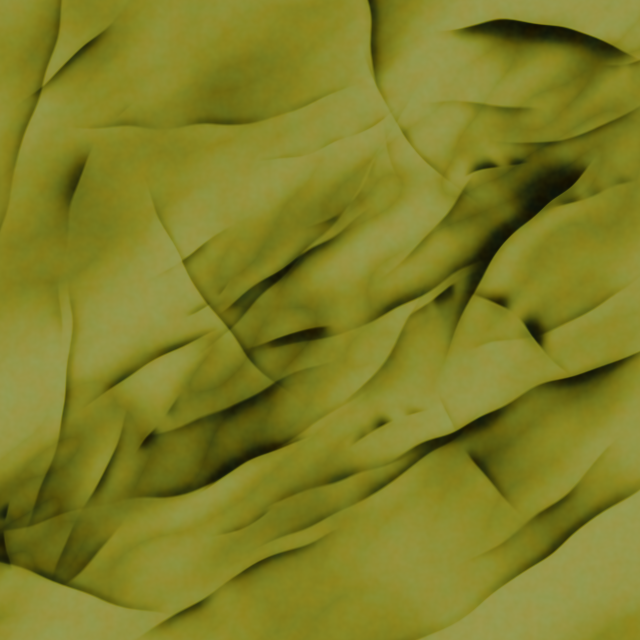
Write a WebGL 1 fragment shader that draws this texture.

```glsl
precision highp float;
uniform vec2 u_resolution;

#define FOLDS 46
#define SEED 3.7
#define GRAIN_ANGLE 0.66
#define BASE_TONE 0.93
#define BROAD_SHADE 0.66
#define CRUMPLE 0.70
#define WARP 0.04
#define EDGE 0.0028
#define SHEEN 0.30
#define MOTTLE 0.036

vec2 hash2(vec2 p) {
  vec3 q = fract(vec3(p.xyx) * vec3(0.1031, 0.1030, 0.0973));
  q += dot(q, q.yzx + 33.33);
  return fract((q.xx + q.yz) * q.zy);
}

float cornerDot(vec2 cell, vec2 offset, vec2 f) {
  float a = 6.2832 * hash2(cell + offset + 57.0).x;
  return dot(vec2(cos(a), sin(a)), f - offset);
}

// Gradient noise, roughly -0.7 to 0.7
float noise(vec2 p) {
  vec2 cell = floor(p), f = fract(p);
  vec2 u = f * f * f * (f * (f * 6.0 - 15.0) + 10.0);
  vec2 e = vec2(1.0, 0.0);
  return mix(mix(cornerDot(cell, e.yy, f), cornerDot(cell, e.xy, f), u.x),
             mix(cornerDot(cell, e.yx, f), cornerDot(cell, e.xx, f), u.x), u.y);
}

// Coordinates along and across a direction
vec2 alongAcross(vec2 v, float angle) {
  float c = cos(angle), s = sin(angle);
  return vec2(c * v.x + s * v.y, c * v.y - s * v.x);
}

// Pull of the cloth: diagonal, level near the top, steep at the left
float pullAngle(vec2 c) {
  float a = mix(GRAIN_ANGLE, -0.06, smoothstep(0.68, 0.95, c.y));
  return mix(a, 1.45, smoothstep(0.26, 0.06, c.x));
}

// One broken, tapered fold: soft shadow on one side, lit lip on the other
float foldTone(vec2 p, float index) {
  vec2 id = vec2(index, SEED);
  vec2 shape = hash2(id), turn = hash2(id + 19.0);
  float size = index / float(FOLDS);
  float reach = mix(0.46, 0.05, pow(size, 0.4));

  // Small folds gather along the diagonal
  vec2 center = fract(vec2(0.7549, 0.5698) * (index + SEED));
  float stray = alongAcross(center - 0.5, GRAIN_ANGLE).y;
  vec2 normal = vec2(-sin(GRAIN_ANGLE), cos(GRAIN_ANGLE));
  center -= normal * stray * 0.5 * step(0.45, size);

  float cross = step(0.84, turn.y) * -1.5;
  float angle = pullAngle(center) + (turn.x - 0.5) * 0.6 + cross;
  vec2 q = alongAcross(p - center, angle);
  float x = q.x / reach;
  float taper = max(1.0 - x * x, 0.0);
  float bow = (shape.x - 0.5) * 0.5 * reach;
  float y = (q.y + bow * x * x) * (turn.y > 0.35 ? 1.0 : -1.0);

  float width = reach * mix(0.10, 0.30, shape.y) * taper + 0.004;
  float depth = mix(0.24, 1.15, shape.x * shape.x) * mix(1.2, 0.8, size);
  float shadeSide = smoothstep(-EDGE, EDGE, y);
  float soft = exp(-max(y, 0.0) / width) * shadeSide;
  float seam = (y - EDGE) / (0.004 + 0.013 * taper * depth);
  float core = exp(-seam * seam) * 0.6;
  float lip = exp(-max(-y, 0.0) / (width * 0.4)) * (1.0 - shadeSide);
  float broken = smoothstep(-0.45, 0.2, noise(vec2(x * 1.8, index * 3.3)));
  return sqrt(taper) * taper * broken
       * (lip * SHEEN * (0.4 + depth) - depth * (soft + core) * 1.1);
}

// Olive ramp from deep crease to pale sheen
vec3 clothColor(float tone) {
  vec3 crease = vec3(0.07, 0.07, 0.015);
  vec3 shadow = vec3(0.22, 0.23, 0.04);
  vec3 shade  = vec3(0.35, 0.35, 0.05);
  vec3 olive  = vec3(0.45, 0.45, 0.09);
  vec3 lit    = vec3(0.54, 0.53, 0.13);
  vec3 pale   = vec3(0.585, 0.585, 0.27);
  float t = clamp(tone, 0.0, 1.12) * 5.0;
  vec3 c = mix(crease, shadow, clamp(t, 0.0, 1.0));
  c = mix(c, shade, clamp(t - 1.0, 0.0, 1.0));
  c = mix(c, olive, clamp(t - 2.0, 0.0, 1.0));
  c = mix(c, lit, clamp(t - 3.0, 0.0, 1.0));
  return mix(c, pale, clamp(t - 4.0, 0.0, 1.6));
}

void main() {
  vec2 uv = gl_FragCoord.xy / min(u_resolution.x, u_resolution.y);
  vec2 p = uv + WARP * vec2(noise(uv * 3.5), noise(uv * 3.5 + 31.0));
  p += 0.3 * WARP * vec2(noise(uv * 11.0), noise(uv * 11.0 + 47.0));

  // Broad rolling light, paler toward the right
  vec2 grain = alongAcross(p - 0.5, GRAIN_ANGLE);
  float tone = BASE_TONE + 0.16 * (uv.x - 0.5);
  tone += BROAD_SHADE * noise(grain * vec2(1.9, 4.2) + SEED);
  tone += 0.4 * BROAD_SHADE * noise(grain * vec2(3.6, 8.0) + 21.0);

  // Small crumples gathered along the diagonal
  float band = exp(-pow((grain.y - 0.03) / 0.14, 2.0));
  float ridge = abs(noise(grain * vec2(6.0, 15.0) + 9.0));
  tone += CRUMPLE * (0.25 + band) * (ridge - 0.2);

  for (int i = 0; i < FOLDS; i++) tone += foldTone(p, float(i));

  // Soft limits for stacked shadows and bright planes
  tone = tone < 0.3 ? 0.3 * exp((tone - 0.3) / 0.3) : tone;
  tone = tone > 0.85 ? 0.85 + 0.2 * (1.0 - exp((0.85 - tone) / 0.2)) : tone;

  // Faint blotches of weave and dye
  float blotch = noise(uv * 38.0);
  tone += MOTTLE * (noise(uv * 70.0 + 5.0) + 0.7 * noise(uv * 130.0));
  vec3 color = clothColor(tone) + MOTTLE * blotch * vec3(0.9, -0.5, -1.0);
  gl_FragColor = vec4(clamp(color, 0.0, 1.0), 1.0);
}
```
